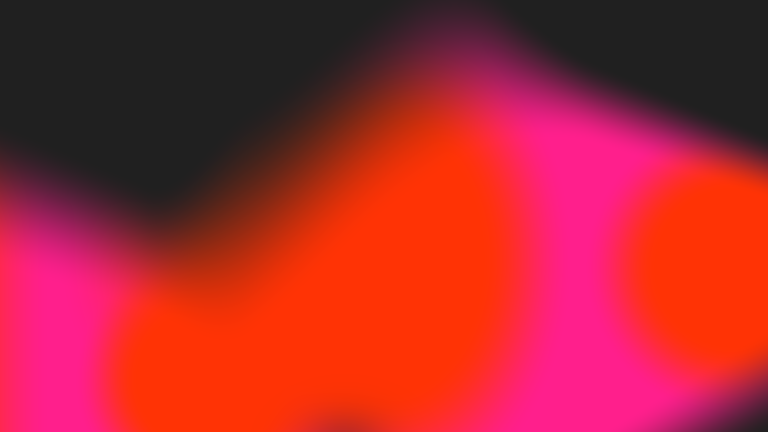
A WebGL 1 fragment shader for this background:

```glsl
precision highp float;
// Soft glowing wave of orange and pink light over charcoal.
// A sloping, stepped edge with varying softness masks the light;
// blurred orange discs on a pink base set its hue.

uniform vec2 u_resolution;

#define ASPECT 1.7778
#define CHARCOAL vec3(0.125, 0.125, 0.125)
#define ORANGE vec3(1.0, 0.2, 0.02)
#define PINK vec3(1.0, 0.12, 0.55)
#define EDGE_START 0.55
#define EDGE_SLOPE -0.37
#define EDGE_STEP 0.72
#define GLOW_SOFTNESS 0.13

// 0 inside the disc, 1 outside, blurred between the two radii
float outsideDisc(vec2 offset, float inner, float outer) {
  return smoothstep(inner, outer, length(offset));
}

// Light below the wave's crest; its middle rise is the softest part
float crestLight(vec2 p) {
  float crest = EDGE_START + EDGE_SLOPE * p.x
              + EDGE_STEP * smoothstep(0.33, 1.17, p.x);
  float rise = smoothstep(0.34, 0.58, p.x) * (1.0 - smoothstep(0.95, 1.38, p.x));
  float softness = mix(0.17, 0.075, p.x / ASPECT) + GLOW_SOFTNESS * rise;
  return 1.0 - smoothstep(crest - softness, crest + softness, p.y);
}

// Shade in the lower right corner and a faint dip at the bottom
float floorLight(vec2 p) {
  float corner = smoothstep(-0.12, 0.13, p.y - 0.62 * (p.x - 1.6));
  vec2 dip = (p - vec2(0.8, -0.02)) / vec2(0.1, 0.07);
  return corner * (1.0 - 0.3 * exp(-dot(dip, dip)));
}

// Share of pink left over between the orange discs
float pinkShare(vec2 p) {
  vec2 middle = p - vec2(0.88, 0.4);
  middle *= vec2(middle.x < 0.0 ? 0.6 : 1.0, 0.75);
  float pink = outsideDisc(middle, 0.235, 0.45);
  pink *= outsideDisc(p - vec2(0.48, 0.12), 0.16, 0.31);
  pink *= outsideDisc(p - vec2(1.70, 0.38), 0.18, 0.35);
  return pink * smoothstep(-0.14, 0.12, p.x);
}

void main() {
  vec2 p = gl_FragCoord.xy / u_resolution * vec2(ASPECT, 1.0);
  vec3 glow = mix(ORANGE, PINK, pinkShare(p));
  float light = crestLight(p) * floorLight(p);
  gl_FragColor = vec4(mix(CHARCOAL, glow, light), 1.0);
}
```
